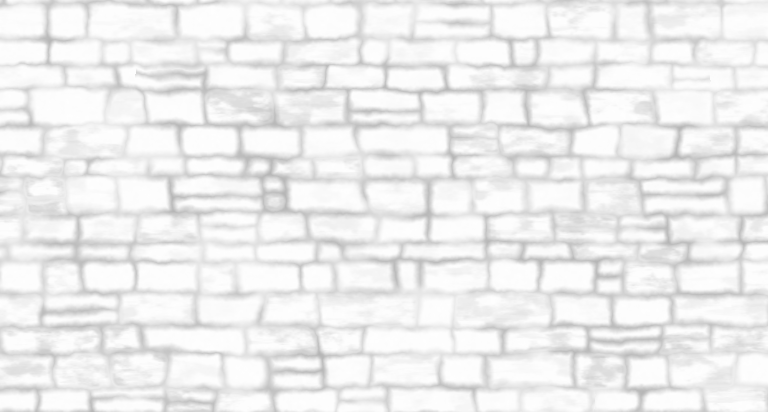
Give the GLSL for this texture map, as a WebGL 2 fragment shader.

```glsl
#version 300 es
precision highp float;

uniform vec2 u_resolution;
out vec4 fragColor;

const float ROWS = 14.2;
const float STONE_WHITE = 0.99;

float hash(vec2 p) {
    vec3 q = fract(vec3(p.xyx) * 0.1031);
    q += dot(q, q.yzx + 33.33);
    return fract((q.x + q.y) * q.z);
}

float noise(vec2 p) {
    vec2 cell = floor(p), f = fract(p);
    f = f * f * (3.0 - 2.0 * f);
    float low = mix(hash(cell), hash(cell + vec2(1, 0)), f.x);
    float high = mix(hash(cell + vec2(0, 1)), hash(cell + vec2(1, 1)), f.x);
    return mix(low, high, f.y);
}

float fbm(vec2 p) {
    float sum = 0.0, weight = 0.5;
    for (int i = 0; i < 4; i++) {
        sum += weight * noise(p);
        p = p * 2.03 + 17.3;
        weight *= 0.5;
    }
    return sum / 0.9375;
}

float roundedBox(vec2 p, vec2 halfSize, float radius) {
    radius = min(radius, min(halfSize.x, halfSize.y));
    vec2 q = abs(p) - halfSize + radius;
    return length(max(q, 0.0)) + min(max(q.x, q.y), 0.0) - radius;
}

// Course line, gently bent along the wall
float courseEdge(float row, float x) {
    float bend = noise(vec2(x * 0.45, row * 7.0)) - 0.5;
    return row + 0.46 * (hash(vec2(row, 91.0)) - 0.5) + 0.16 * bend;
}

// Upright joint, leaning a little within its course
float uprightEdge(float column, float row, float height) {
    vec2 id = vec2(column, row);
    float lean = 0.16 * (hash(id + 53.0) - 0.5);
    return column + 0.62 * (hash(id + 11.0) - 0.5) + lean * (height - row - 0.5);
}

// Distance to one stone; some cells hold two stacked slabs
float stoneDistance(vec2 p, vec2 low, vec2 high, vec2 id) {
    float inset = mix(0.025, 0.065, hash(id + 29.0));
    float radius = mix(0.10, 0.30, hash(id + 37.0));
    vec2 center = 0.5 * (low + high), halfSize = 0.5 * (high - low);
    vec2 q = p - center;
    if (hash(id + 71.0) < 0.12 && halfSize.y > 0.42) {
        float split = halfSize.y * 0.5 * (hash(id + 83.0) - 0.5);
        float side = q.y < split ? -1.0 : 1.0;
        float slabHalf = 0.5 * (halfSize.y - side * split);
        q.y -= split + side * slabHalf;
        halfSize.y = slabHalf;
    }
    return roundedBox(q, halfSize - inset, radius);
}

// Nearest stone: x is its distance, yz its identity
vec3 nearestStone(vec2 p) {
    vec3 nearest = vec3(9.0, 0.0, 0.0);
    for (int j = -1; j <= 1; j++) {
        float row = floor(p.y) + float(j);
        float width = mix(1.55, 2.5, hash(vec2(row, 5.0)));
        float shift = 20.0 + 7.0 * hash(vec2(row, 19.0));
        float along = p.x / width + shift;
        float bottom = courseEdge(row, p.x), top = courseEdge(row + 1.0, p.x);
        for (int i = -1; i <= 1; i++) {
            float column = floor(along) + float(i);
            float left = (uprightEdge(column, row, p.y) - shift) * width;
            float right = (uprightEdge(column + 1.0, row, p.y) - shift) * width;
            vec2 id = vec2(column, row);
            float d = stoneDistance(p, vec2(left, bottom), vec2(right, top), id);
            if (d < nearest.x) nearest = vec3(d, id);
        }
    }
    return nearest;
}

void main() {
    vec2 wall = gl_FragCoord.xy / u_resolution.y * ROWS + vec2(3.0, 40.0);

    // Rough outlines
    vec2 rough = vec2(fbm(wall * 2.1), fbm(wall * 2.1 + 60.0)) - 0.5;
    vec3 stone = nearestStone(wall + 0.20 * rough);

    // Soft, unevenly dark joints
    float depth = mix(0.08, 0.28, smoothstep(0.2, 0.8, fbm(wall * 0.8 + 9.0)));
    float softness = mix(0.11, 0.25, noise(wall * 0.9 + 31.0));
    float joint = smoothstep(-softness, 0.11, stone.x);

    // Smudges and level streaks on the faces
    float face = smoothstep(0.02, -0.12, stone.x);
    float stain = pow(hash(stone.yz + 43.0), 2.0);
    float smudge = smoothstep(0.42, 0.75, fbm(wall * vec2(1.3, 2.3) + stone.yz * 3.7));
    float streak = smoothstep(0.5, 0.8, fbm(wall * vec2(0.9, 5.0) + 77.0));
    float tint = face * (stain * (0.13 * smudge + 0.05 * streak) + 0.012 * fbm(wall * 6.0));

    float shade = STONE_WHITE + 0.008 * face - joint * depth - tint;
    fragColor = vec4(vec3(shade), 1.0);
}
```
